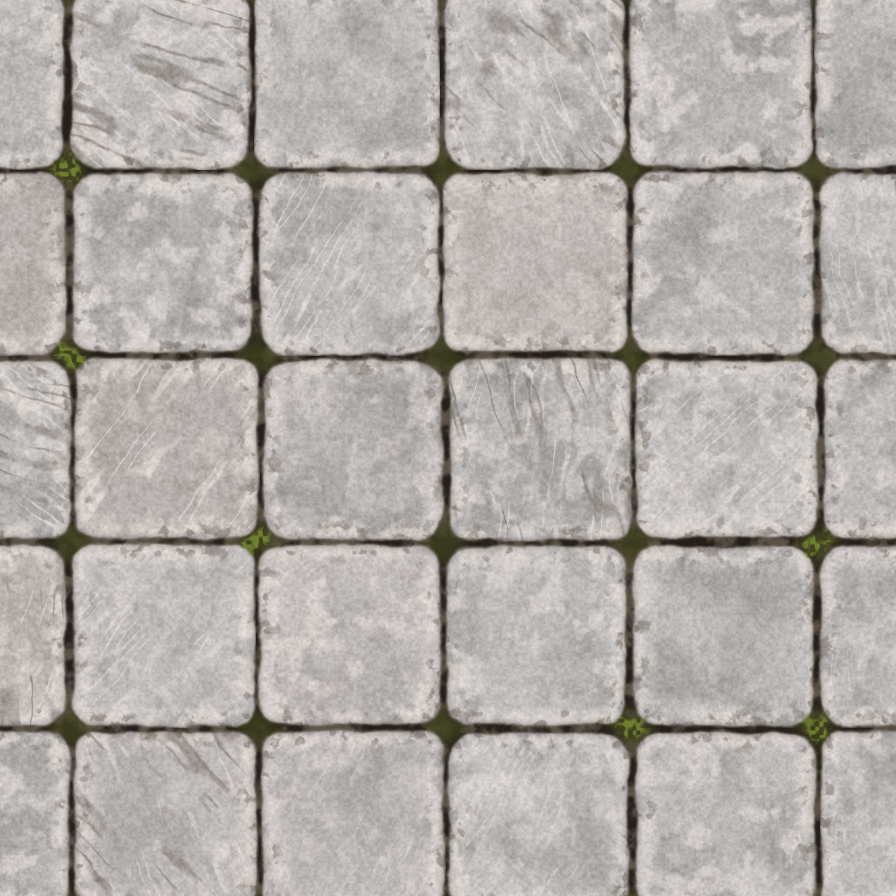
Reproduce this texture procedurally as a Shadertoy shader.

```glsl
// Worn grey paving: a square grid of tumbled stones with rounded corners and thin dark joints.
// Each stone is a noisy rounded-box distance; layered noise adds chalky rims, scratches,
// pits and veins, and moss grows where four corners meet.

const vec2  PITCH        = vec2(0.2085, 0.2077); // stone spacing, canvas units
const vec2  ORIGIN       = vec2(0.078, 0.187);   // lowest left joint crossing
const float ROW_SHIFT    = 0.045;                // sideways drift per row, in stones
const float CORNER       = 0.125;                // corner radius, in stones
const vec2  GAP          = vec2(0.003, 0.019);   // least and greatest half joint
const float EDGE_ROUGH   = 0.034;
const float RIM_WIDTH    = 0.15;
const float GRAIN        = 0.075;

const vec3 STONE_DARK  = vec3(0.655, 0.650, 0.640);
const vec3 STONE_LIGHT = vec3(0.745, 0.737, 0.733);
const vec3 STONE_PINK  = vec3(0.735, 0.695, 0.680);
const vec3 CHALK       = vec3(0.860, 0.835, 0.820);
const vec3 WORN_BROWN  = vec3(0.500, 0.465, 0.435);
const vec3 SOIL_DARK   = vec3(0.140, 0.120, 0.100);
const vec3 SOIL_LIGHT  = vec3(0.360, 0.325, 0.275);
const vec3 MOSS_DARK   = vec3(0.245, 0.255, 0.120);
const vec3 MOSS_BRIGHT = vec3(0.470, 0.540, 0.190);

float hash(vec2 p) {
    vec3 q = fract(vec3(p.xyx) * 0.1031);
    q += dot(q, q.yzx + 33.33);
    return fract((q.x + q.y) * q.z);
}

float noise(vec2 p) {
    vec2 i = floor(p), f = fract(p);
    f = f * f * (3.0 - 2.0 * f);
    return mix(mix(hash(i), hash(i + vec2(1, 0)), f.x),
               mix(hash(i + vec2(0, 1)), hash(i + vec2(1, 1)), f.x), f.y);
}

float fbm(vec2 p) {
    float sum = 0.0, amp = 0.533;
    for (int i = 0; i < 4; i++) {
        sum += amp * noise(p);
        p = mat2(1.6, 1.2, -1.2, 1.6) * p + 17.3;
        amp *= 0.5;
    }
    return sum;
}

float roundBox(vec2 p, vec2 halfSize, float radius) {
    vec2 q = abs(p) - halfSize + radius;
    return length(max(q, 0.0)) + min(max(q.x, q.y), 0.0) - radius;
}

// Thin streaks along one direction, broken up by a patchy mask
float streaks(vec2 p, float angle, float density) {
    float c = cos(angle), s = sin(angle);
    vec2 r = mat2(c, -s, s, c) * p;
    r.y += 0.06 * fbm(p * 5.0);
    float ridge = 1.0 - abs(2.0 * noise(r * vec2(2.5, density)) - 1.0);
    return smoothstep(0.72, 1.0, ridge) * smoothstep(0.40, 0.62, fbm(p * 4.5 + 9.0));
}

vec3 stoneColor(vec2 s, vec2 id, float d) {
    float wear = hash(id + 31.7);
    float kind = hash(id + 57.1);
    float angle = mix(0.5, 2.6, hash(id + 73.9));

    // Cloudy base with a tone of its own
    vec3 col = mix(STONE_DARK, STONE_LIGHT, smoothstep(0.25, 0.62, fbm(s * 4.0)));
    col = mix(col, STONE_PINK, 0.6 * smoothstep(0.5, 1.0, hash(id + 91.3)));
    col *= 1.0 + 0.07 * (hash(id + 12.9) - 0.5);

    // Chalky rim and worn patches
    float rim = smoothstep(-RIM_WIDTH, -0.015, d);
    float chalk = rim * smoothstep(0.30, 0.60, fbm(s * 13.0));
    chalk += 0.75 * wear * smoothstep(0.50, 0.70, fbm(s * 9.0 + 40.0));
    chalk += 0.8 * smoothstep(0.35, 0.8, kind) * streaks(s, angle, 24.0);
    col = mix(col, CHALK, clamp(chalk, 0.0, 0.9));

    // Brown pits near the edge, dark veins on a few stones
    float pits = smoothstep(0.58, 0.74, fbm(s * 17.0 + 80.0)) * (0.2 + 0.8 * rim);
    float veins = step(0.82, kind) * streaks(s + 5.0, angle + 0.4, 17.0);
    col = mix(col, WORN_BROWN, clamp(0.65 * pits + 0.6 * veins, 0.0, 0.8));
    return col + GRAIN * (noise(s * 48.0) + noise(s * 90.0) - 1.0);
}

void mainImage(out vec4 fragColor, in vec2 fragCoord) {
    vec2 grid = (fragCoord / iResolution.xy - ORIGIN) / PITCH;
    float px = 1.0 / (min(iResolution.x, iResolution.y) * PITCH.y);

    // Locate the stone, with rows drifting sideways
    vec2 p = grid;
    p.x += ROW_SHIFT * (hash(vec2(floor(p.y), 4.0)) - 0.5);
    vec2 id = floor(p);
    vec2 local = fract(p) - 0.5;
    vec2 seed = vec2(hash(id + 3.1), hash(id + 8.6));

    // Uneven outline
    vec2 halfSize = 0.5 - mix(GAP.xx, GAP.yy, seed);
    vec2 s = local + 40.0 * seed;
    float d = roundBox(local + 0.008 * (seed.yx - 0.5), halfSize, CORNER * mix(0.8, 1.2, seed.x));
    d += EDGE_ROUGH * (fbm(s * 8.0) - 0.42);

    // Stone, shaded as it rolls into the joint
    vec3 col = stoneColor(s, id, d);
    col = mix(col, WORN_BROWN * 0.8, 0.7 * exp(min(d, 0.0) / 0.014));

    // Soil in the joints, mossy towards the crossings
    vec2 crossing = floor(p + 0.5);
    float reach = length(p - crossing) + 0.09 * (fbm(grid * 16.0) - 0.5);
    vec3 soil = mix(SOIL_DARK, SOIL_LIGHT, smoothstep(0.35, 0.75, fbm(grid * 15.0)));
    soil = mix(soil, MOSS_DARK, 0.75 * smoothstep(0.17, 0.04, reach));
    col = mix(col, soil, smoothstep(-0.007 - px, 0.006 + px, d));

    // Bright tufts at some crossings, spilling over the stones
    float tuft = step(0.72, hash(crossing + 23.0)) * smoothstep(0.085, 0.045, reach);
    vec3 moss = mix(MOSS_DARK, MOSS_BRIGHT, smoothstep(0.3, 0.65, noise(grid * 45.0)));
    col = mix(col, moss, 0.85 * tuft * smoothstep(-0.05, 0.0, d));

    fragColor = vec4(clamp(col, 0.0, 1.0), 1.0);
}
```
